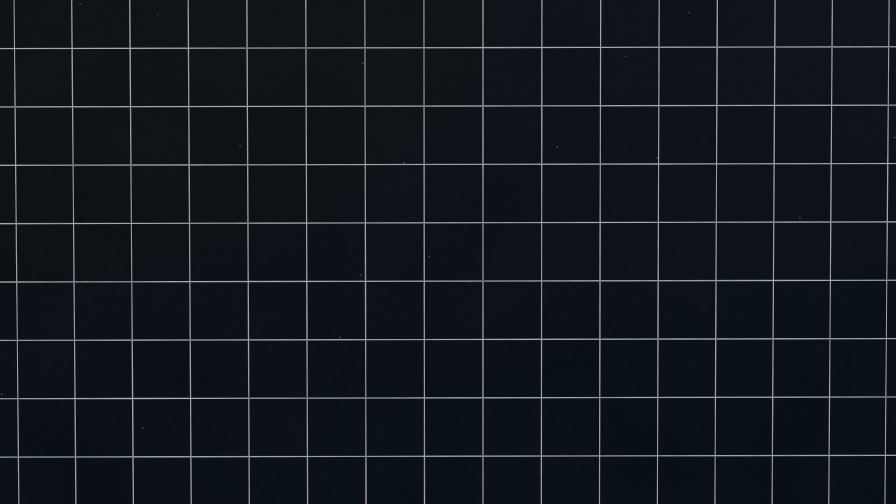
Give the GLSL for this pattern, as a WebGL 2 fragment shader.

```glsl
#version 300 es
precision highp float;

uniform vec2 u_resolution;
out vec4 fragColor;

vec2 hash2(vec2 p) {
    vec3 q = fract(p.xyx * vec3(0.1031, 0.103, 0.0973));
    q += dot(q, q.yzx + 33.33);
    return fract((q.xx + q.yz) * q.zy);
}

float gradientDot(vec2 cell, vec2 offset) {
    float angle = 6.2832 * hash2(cell + 61.0).x;
    return dot(vec2(cos(angle), sin(angle)), offset);
}

float gradientNoise(vec2 p) {
    vec2 i = floor(p), f = fract(p);
    vec2 w = f * f * f * (f * (f * 6.0 - 15.0) + 10.0);
    float low = mix(gradientDot(i, f), gradientDot(i + vec2(1, 0), f - vec2(1, 0)), w.x);
    float high = mix(gradientDot(i + vec2(0, 1), f - vec2(0, 1)), gradientDot(i + 1.0, f - 1.0), w.x);
    return mix(low, high, w.y);
}

// Share of a pixel covered by a stroke at distance d
float strokeCoverage(float d, float halfWidth, float pixel) {
    float right = min(d + 0.5 * pixel, halfWidth);
    float left = max(d - 0.5 * pixel, -halfWidth);
    return clamp((right - left) / pixel, 0.0, 1.0);
}

// Sparse dust: at most one small flattened fleck per cell
float dust(vec2 p, float pixel) {
    vec2 cell = floor(p / 0.13);
    vec2 pick = hash2(cell + 17.0);
    vec2 center = (cell + 0.15 + 0.7 * hash2(cell + 5.0)) * 0.13;
    vec2 d = (p - center) * vec2(mix(0.55, 1.1, pick.y), 1.0);
    float fleck = 1.0 - smoothstep(0.0012 - 0.5 * pixel, 0.0012 + 0.8 * pixel, length(d));
    return fleck * step(pick.x, 0.17) * mix(0.25, 0.65, pick.y);
}

void main() {
    float pixel = 1.0 / u_resolution.y;
    vec2 uv = gl_FragCoord.xy / u_resolution;
    vec2 p = (gl_FragCoord.xy - vec2(0.5 * u_resolution.x, 0.0)) * pixel;

    // Dark board, bluer toward the bottom and right
    vec3 topColor = mix(vec3(0.062, 0.076, 0.086), vec3(0.060, 0.076, 0.104), uv.x);
    vec3 bottomColor = mix(vec3(0.038, 0.064, 0.086), vec3(0.034, 0.062, 0.092), uv.x);
    vec3 color = mix(bottomColor, topColor, smoothstep(0.0, 1.0, uv.y));
    color += 0.008 * gradientNoise(p * 5.0) + 0.005 * gradientNoise(p * 70.0);

    // Grid coordinates with slight keystone and lens curvature
    float columnPitch = mix(0.1159, 0.1171, uv.y);
    float u = (p.x - 0.0694) / columnPitch;
    u += 0.00094 * u * u + 0.000227 * u * u * u;
    float v = (p.y - 0.558 - 0.002 * p.x) / 0.1158;
    vec2 wobble = vec2(gradientNoise(p * 4.0 + 9.0), gradientNoise(p * 4.0 + 31.0));
    vec2 toLine = abs(fract(vec2(u, v) + 0.5) - 0.5) * vec2(columnPitch, 0.1158);
    toLine = abs(toLine + 0.0004 * wobble);

    // Fine pale lines with uneven ink
    float vertical = strokeCoverage(toLine.x, 0.00128, pixel);
    float horizontal = strokeCoverage(toLine.y, 0.00128, pixel);
    float ink = 0.96 + 0.14 * gradientNoise(p * 6.0 + 3.0) + 0.12 * gradientNoise(p * 45.0);
    float lines = max(vertical * 0.96, horizontal) * clamp(ink, 0.0, 1.0);
    color = mix(color, vec3(0.66, 0.66, 0.68), lines);

    // Dust flecks
    color = mix(color, vec3(0.52, 0.54, 0.55), dust(p, pixel));
    fragColor = vec4(color, 1.0);
}
```
